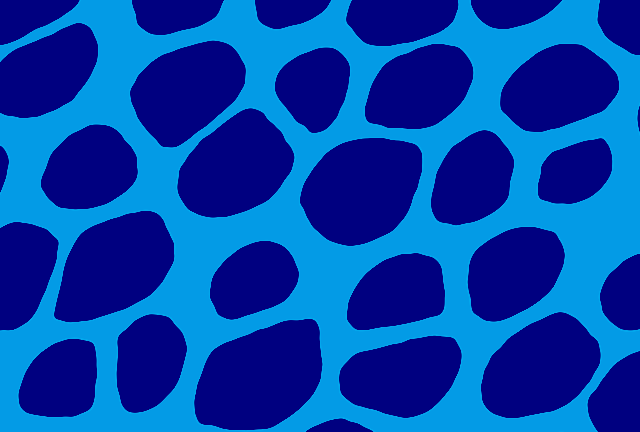
Reproduce this pattern procedurally as a Shadertoy shader.

```glsl
// Dark rounded grains in level rows on a bright blue ground, leaning to the upper right.
// Each grain is a Voronoi cell of a jittered skewed lattice, measured in a stretched
// space: a soft minimum of border and disc distances rounds it, an inset opens gaps.

const vec3 GRAIN_COLOR  = vec3(0.00, 0.00, 0.50);
const vec3 GROUND_COLOR = vec3(0.01, 0.607, 0.90);
const vec3 RIM_COLOR    = vec3(0.01, 0.66, 0.93);

// Lattice steps along and across the rows, in canvas heights
const vec2 ROW_STEP    = vec2(0.28, 0.0);
const vec2 COLUMN_STEP = vec2(-0.075, 0.232);
const float JITTER     = 0.48;   // site displacement, in lattice steps

// Grain space: lengths below are in units of about one grain spacing
const float GRAIN_SCALE = 4.0;    // units per canvas height
const float LEAN        = 0.68;   // direction of the long axis, radians
const float STRETCH     = 1.17;   // long axis factor, its inverse on the short one
const float ROUNDNESS   = 0.07;   // softness of the corners
const float RIM_WIDTH   = 0.011;  // pale line around grains
const vec2  GAP_RANGE   = vec2(0.01, 0.14);
const vec2  DISC_RANGE  = vec2(0.52, 0.70);
const float EDGE_BLEND  = 0.4;    // width of the edge blend, in pixels

vec2 hash22(vec2 p) {
    vec3 v = fract(p.xyx * vec3(0.1031, 0.1030, 0.0973));
    v += dot(v, v.yzx + 33.33);
    return fract((v.xx + v.yz) * v.zy);
}

float valueNoise(vec2 p) {
    vec2 cell = floor(p), f = fract(p);
    f = f * f * (3.0 - 2.0 * f);
    float low  = mix(hash22(cell).x, hash22(cell + vec2(1, 0)).x, f.x);
    float high = mix(hash22(cell + vec2(0, 1)).x, hash22(cell + vec2(1, 1)).x, f.x);
    return mix(low, high, f.y);
}

// Align the long axis with x, then undo the stretch
vec2 toGrainSpace(vec2 uv, float angle, float stretch) {
    float c = cos(angle), s = sin(angle);
    vec2 turned = vec2(c * uv.x + s * uv.y, c * uv.y - s * uv.x);
    return GRAIN_SCALE * turned * vec2(1.0 / stretch, stretch);
}

// Jittered lattice point, in grain space
vec2 siteOf(vec2 cell, float jitter) {
    vec2 place = cell + 0.5 + jitter * (hash22(cell + 40.0) - 0.5);
    return toGrainSpace(mat2(ROW_STEP, COLUMN_STEP) * place, LEAN, STRETCH);
}

vec2 nearestCell(vec2 p, vec2 uv, float jitter) {
    vec2 base = floor(inverse(mat2(ROW_STEP, COLUMN_STEP)) * uv), best = base;
    float bestDist = 1e5;
    for (int y = -2; y <= 2; y++)
    for (int x = -2; x <= 2; x++) {
        vec2 cell = base + vec2(x, y);
        vec2 d = siteOf(cell, jitter) - p;
        if (dot(d, d) < bestDist) {
            bestDist = dot(d, d);
            best = cell;
        }
    }
    return best;
}

// Soft minimum of the distances to a disc and to all borders of one cell
float insideDistance(vec2 p, vec2 cell, float radius, float jitter, float softness) {
    vec2 site = siteOf(cell, jitter);
    float sum = exp((length(p - site) - radius) / softness);
    for (int y = -2; y <= 2; y++)
    for (int x = -2; x <= 2; x++) {
        if (x == 0 && y == 0) continue;
        vec2 other = siteOf(cell + vec2(x, y), jitter);
        float d = dot(0.5 * (site + other) - p, normalize(other - site));
        sum += exp(-d / softness);
    }
    return -softness * log(sum);
}

// Signed distance to the grain outline, negative inside
float grainDistance(vec2 p, vec2 uv) {
    vec2 cell = nearestCell(p, uv, JITTER);
    vec2 variation = hash22(cell + 71.0);
    float gap = mix(GAP_RANGE.x, GAP_RANGE.y, variation.x);
    float radius = mix(DISC_RANGE.x, DISC_RANGE.y, variation.y);
    float wobble = 0.03 * (valueNoise(p * 4.0 + 50.0) - 0.5)
                 + 0.02 * (valueNoise(p * 10.0 + 90.0) - 0.5);
    return gap + wobble - insideDistance(p, cell, radius, JITTER, ROUNDNESS);
}

float coverage(float d, float blendWidth) {
    return clamp(0.5 + d / blendWidth, 0.0, 1.0);
}

void mainImage(out vec4 fragColor, in vec2 fragCoord) {
    vec2 uv = fragCoord / iResolution.y;
    vec2 p = toGrainSpace(uv, LEAN, STRETCH);
    float blendWidth = EDGE_BLEND * GRAIN_SCALE / iResolution.y;

    float d = grainDistance(p, uv);
    vec3 ground = mix(RIM_COLOR, GROUND_COLOR, coverage(d - RIM_WIDTH, blendWidth));
    fragColor = vec4(mix(GRAIN_COLOR, ground, coverage(d, blendWidth)), 1.0);
}
```
